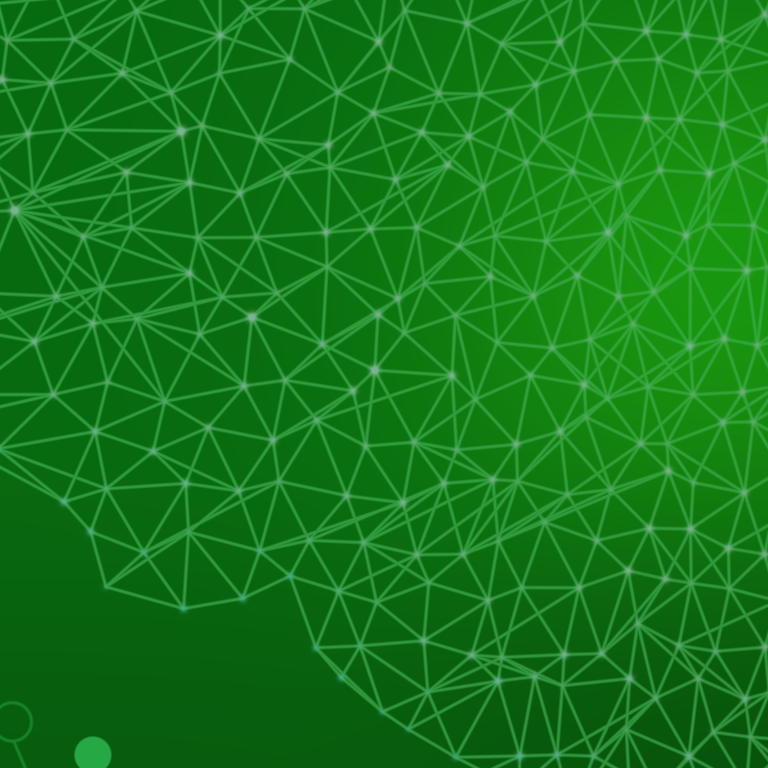
A WebGL 2 fragment shader for this background:

```glsl
#version 300 es
precision highp float;
uniform vec2 u_resolution;
out vec4 outColor;

const vec3 SHADE_GREEN = vec3(0.030, 0.415, 0.060);
const vec3 GLOW_GREEN = vec3(0.100, 0.590, 0.060);
const vec3 LINE_GREEN = vec3(0.270, 0.700, 0.340);
const vec3 NODE_PALE = vec3(0.540, 0.720, 0.620);
const vec3 NODE_TEAL = vec3(0.280, 0.720, 0.620);
const vec3 DISC_GREEN = vec3(0.150, 0.660, 0.270);
const vec2 GLOW_CENTER = vec2(0.95, 0.64);
const float GLOW_FALLOFF = 6.5;
const float COLUMNS = 11.0;       // column density at the left edge
const float COLUMN_GROWTH = 4.5;  // extra density toward the right
const float ROWS = 15.0;
const vec2 JITTER = vec2(0.60, 0.72);
const float SNAP_RANGE = 0.038;   // nodes this near the rim move onto it
const float LINE_RADIUS = 0.0020;
const float LINE_ALPHA = 0.68;
const float NODE_RADIUS = 0.0050;
const float CROSS_CHANCE = 0.28;  // quads that keep both diagonals
const float LONG_CHANCE = 0.22;   // nodes with an extra long edge
const vec2 HUBS[4] = vec2[4](vec2(0.019, 0.726), vec2(0.236, 0.829),
                             vec2(0.488, 0.518), vec2(0.328, 0.587));

float hash(vec2 p) {
  vec3 q = fract(vec3(p.xyx) * 0.1031);
  q += dot(q, q.yzx + 33.33);
  return fract((q.x + q.y) * q.z);
}

vec2 toGrid(vec2 p) {
  return vec2(p.x * (COLUMNS + COLUMN_GROWTH * p.x), p.y * ROWS);
}

vec2 fromGrid(vec2 g) {
  float root = sqrt(max(COLUMNS * COLUMNS + 4.0 * COLUMN_GROWTH * g.x, 0.0));
  return vec2((root - COLUMNS) / (2.0 * COLUMN_GROWTH), g.y / ROWS);
}

// Height of the mesh's lower rim: a bowl, then a falling shoulder
float rimHeight(float x) {
  float d = x - 0.22;
  float bowl = 0.207 + (d < 0.0 ? 4.3 : 1.5) * d * d;
  float shoulder = 0.245 - 0.50 * sqrt(max(x - 0.38, 0.0));
  return x < 0.38 ? min(bowl, 0.40) : shoulder;
}

// Node of a cell: xy position, z visibility, w brightness
vec4 meshNode(vec2 cell) {
  for (int i = 0; i < 4; i++) {
    if (cell == floor(toGrid(HUBS[i]))) return vec4(HUBS[i], 1.0, 1.4);
  }
  vec2 rnd = vec2(hash(cell + 17.0), hash(cell + 71.0));
  float stagger = 0.5 * mod(cell.y, 2.0) - 0.25;
  vec2 p = fromGrid(cell + 0.5 + vec2(stagger, 0.0) + (rnd - 0.5) * JITTER);
  float rim = rimHeight(p.x);
  float slope = (rimHeight(p.x + 0.01) - rim) / 0.01;
  vec2 normal = normalize(vec2(-slope, 1.0));
  float height = (p.y - rim) * normal.y;
  if (abs(height) < SNAP_RANGE) p -= normal * height;
  return vec4(p, step(-SNAP_RANGE, height), 0.35 + 0.65 * rnd.x);
}

float segmentDistance(vec2 p, vec2 a, vec2 b) {
  vec2 ab = b - a;
  float t = clamp(dot(p - a, ab) / max(dot(ab, ab), 1e-6), 0.0, 1.0);
  return length(p - a - ab * t);
}

float stroke(float d, float soft) {
  return 1.0 - smoothstep(LINE_RADIUS - soft, LINE_RADIUS + soft, d);
}

float edge(vec2 p, vec4 a, vec4 b, float soft) {
  return a.z * b.z * stroke(segmentDistance(p, a.xy, b.xy), soft);
}

void main() {
  vec2 uv = gl_FragCoord.xy / u_resolution;
  float soft = max(0.0017, 1.0 / u_resolution.y);

  // Background glow, lower shade and dark lower right corner
  vec2 toGlow = uv - GLOW_CENTER;
  float glow = exp(-dot(toGlow, toGlow) * GLOW_FALLOFF);
  vec3 color = mix(SHADE_GREEN, GLOW_GREEN, glow);
  color *= mix(0.88, 1.0, smoothstep(0.0, 0.45, uv.y));
  color *= 1.0 - 0.12 * smoothstep(0.65, 0.0, distance(uv, vec2(1.0, 0.0)));

  // Triangulated mesh, each quad split along its shorter diagonal
  float lines = 0.0;
  float nodes = 0.0;
  vec2 home = floor(toGrid(uv));
  for (int j = -2; j <= 1; j++) {
    for (int i = -2; i <= 1; i++) {
      vec2 cell = home + vec2(i, j);
      vec4 a = meshNode(cell);
      vec4 b = meshNode(cell + vec2(1, 0));
      vec4 c = meshNode(cell + vec2(0, 1));
      vec4 d = meshNode(cell + vec2(1, 1));
      bool rising = distance(a.xy, d.xy) < distance(b.xy, c.xy);
      bool crossed = hash(cell + 39.0) < CROSS_CHANCE;
      if (rising || crossed) lines = max(lines, edge(uv, a, d, soft));
      if (!rising || crossed) lines = max(lines, edge(uv, b, c, soft));
      lines = max(lines, max(edge(uv, a, b, soft), edge(uv, a, c, soft)));
      if (hash(cell + 53.0) < LONG_CHANCE) {
        lines = max(lines, edge(uv, a, meshNode(cell + vec2(2, 1)), soft));
      }
      float r = length(uv - a.xy) / (NODE_RADIUS * (0.7 + 0.4 * a.w));
      nodes = max(nodes, a.z * a.w * exp(-r * r));
    }
  }

  // Long spokes fanning from the left hub
  for (int k = -3; k <= 2; k++) {
    vec4 tip = meshNode(floor(toGrid(HUBS[0])) + vec2(2, k));
    lines = max(lines, stroke(segmentDistance(uv, HUBS[0], tip.xy), soft));
  }
  float rimNear = exp(-10.0 * abs(uv.y - rimHeight(uv.x)));
  color = mix(color, LINE_GREEN, lines * LINE_ALPHA * mix(1.0, 0.85, glow));
  color = mix(color, mix(NODE_PALE, NODE_TEAL, rimNear), min(nodes, 1.0) * 0.85);

  // Corner ring with its stem, and the solid disc
  float ring = abs(length(uv - vec2(0.016, 0.060)) - 0.025);
  float stem = segmentDistance(uv, vec2(0.018, 0.035), vec2(0.037, -0.01));
  color = mix(color, DISC_GREEN, 0.5 * stroke(min(ring, stem), soft));
  float disc = length(uv - vec2(0.121, 0.017)) - 0.024;
  color = mix(color, DISC_GREEN, 1.0 - smoothstep(-soft, soft, disc));
  outColor = vec4(color, 1.0);
}
```
